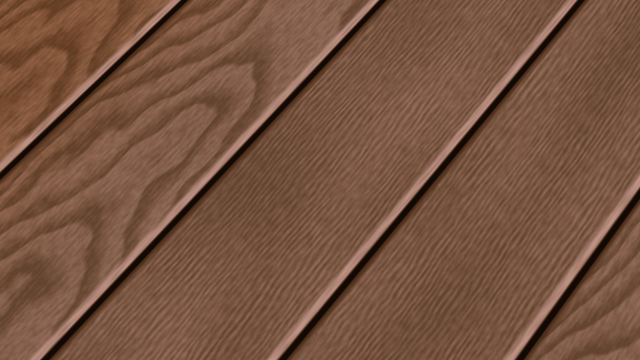
Reproduce this texture procedurally as a WebGL 1 fragment shader.

```glsl
precision highp float;

uniform vec2 u_resolution;

const float TAU = 6.2832;
const vec3 GAP = vec3(0.07, 0.035, 0.02);
const vec3 EDGE_SHADOW = vec3(0.29, 0.17, 0.09);
const vec3 DARK_WOOD = vec3(0.39, 0.265, 0.185);
const vec3 WOOD = vec3(0.48, 0.34, 0.26);
const vec3 PALE_WOOD = vec3(0.57, 0.42, 0.35);
const vec3 BEVEL = vec3(0.75, 0.58, 0.53);
const vec3 WARM_TINT = vec3(0.99, 0.90, 0.76);

vec2 randomDirection(vec2 cell) {
  float angle = TAU * fract(sin(dot(cell, vec2(127.1, 311.7))) * 43758.5);
  return vec2(cos(angle), sin(angle));
}

float cornerValue(vec2 cell, vec2 offset, vec2 corner) {
  return dot(randomDirection(cell + corner), offset - corner);
}

float gradientNoise(vec2 p) {
  vec2 cell = floor(p);
  vec2 f = fract(p);
  vec2 w = f * f * f * (f * (f * 6.0 - 15.0) + 10.0);
  float low = mix(cornerValue(cell, f, vec2(0.0)), cornerValue(cell, f, vec2(1.0, 0.0)), w.x);
  float high = mix(cornerValue(cell, f, vec2(0.0, 1.0)), cornerValue(cell, f, vec2(1.0)), w.x);
  return mix(low, high, w.y);
}

// Boards narrow towards the top: x counts boards, y runs along them.
vec2 deckCoords(vec2 p) {
  float depth = 1.0 - p.y;
  float across = (p.x - 0.514 + 1.047 * depth) / (0.551 + 0.108 * depth);
  return vec2(across, 2.5 * dot(p, vec2(0.68, 0.73)));
}

// Narrow, nearly straight growth lines.
float straightGrain(vec2 q, vec2 seed) {
  float warp = 1.3 * gradientNoise(q * vec2(4.0, 0.9) + seed)
             + 0.5 * gradientNoise(q * vec2(14.0, 5.0) + seed);
  float strength = 0.5 + 0.5 * gradientNoise(q * vec2(7.0, 2.5) - seed);
  return strength * sin(TAU * (q.x * 34.0 + q.y * 1.2 + warp));
}

// Broad arches peaking along the board, crowded towards its far side.
float archedGrain(vec2 q, vec2 seed) {
  float side = q.x - 0.65;
  float rings = 1.1 * q.y + 9.0 * side * side
              + 1.5 * gradientNoise(q * vec2(2.5, 0.9) + seed)
              + 0.35 * gradientNoise(q * vec2(9.0, 3.0) + seed);
  float ring = fract(rings);
  float band = smoothstep(0.0, 0.65, ring) * (1.0 - smoothstep(0.86, 1.0, ring));
  return 1.7 * band - 0.9;
}

// Short brushed fibres.
float fibres(vec2 q, vec2 seed) {
  return gradientNoise(q * vec2(48.0, 11.0) + seed)
       + 0.6 * gradientNoise(q * vec2(80.0, 26.0) - seed);
}

vec3 woodColour(float tone) {
  vec3 colour = mix(DARK_WOOD, WOOD, clamp(tone + 1.0, 0.0, 1.0));
  return mix(colour, PALE_WOOD, clamp(tone, 0.0, 1.0));
}

vec3 boardFace(vec2 deck) {
  float board = floor(deck.x);
  vec2 q = vec2(deck.x - board, deck.y);
  vec2 seed = vec2(17.3, 9.7) * (board + 3.0);

  // The two middle boards are straight grained, the outer ones arched.
  float arched = step(1.0, abs(board - 1.5));
  float lines = straightGrain(q, seed);
  float patches = gradientNoise(q * vec2(2.2, 0.8) + seed);
  float straightTone = 0.85 * lines + 0.9 * patches;
  float archedTone = 0.8 * archedGrain(q, seed) + 0.25 * lines + 0.4 * patches;
  float tone = mix(straightTone, archedTone, arched) + 0.75 * fibres(q, seed) - 0.08;

  float warmth = 1.0 - smoothstep(-0.4, 0.7, deck.x);
  return woodColour(tone) * mix(vec3(1.0), WARM_TINT, warmth);
}

// Lit bevel, shadowed edge and open gap around each joint.
vec3 addJoint(vec3 face, vec2 deck, float blur) {
  float d = deck.x - floor(deck.x + 0.5);
  float wear = gradientNoise(vec2(deck.x * 60.0, deck.y * 6.0));
  float bevel = smoothstep(-0.085, -0.05, d) * (1.0 - smoothstep(-0.026, -0.012, d));
  float shadow = smoothstep(-0.03, -0.016, d) * (1.0 - smoothstep(0.016, 0.06, d));
  float gap = 1.0 - smoothstep(0.016 - blur, 0.016 + blur, abs(d));
  vec3 colour = mix(face, BEVEL, bevel * clamp(0.8 + 0.4 * wear, 0.0, 1.0));
  colour = mix(colour, EDGE_SHADOW, shadow);
  return mix(colour, GAP, gap);
}

void main() {
  vec2 p = gl_FragCoord.xy / u_resolution.y;
  vec2 deck = deckCoords(p);
  float blur = 1.8 / u_resolution.y;

  vec3 colour = boardFace(deck);

  // Sparse pale scuffs.
  float scuff = smoothstep(0.58, 0.7, gradientNoise(deck * vec2(30.0, 14.0)));
  colour = mix(colour, BEVEL, 0.3 * scuff);

  gl_FragColor = vec4(addJoint(colour, deck, blur), 1.0);
}
```
